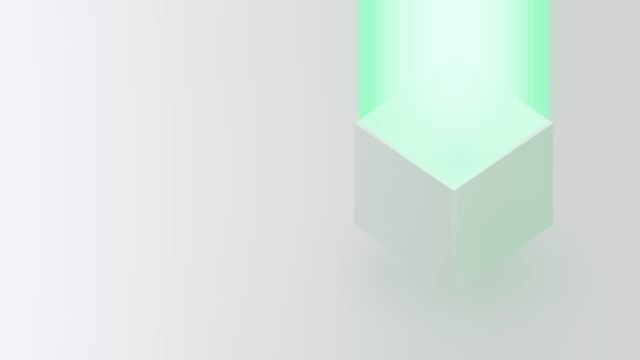
Give the GLSL for this background, as a Shadertoy shader.

```glsl
#define CUBE_CENTER vec2(1.2605, 0.658)
#define HALF_WIDTH 0.276
#define HALF_DEPTH 0.188
#define SIDE_HEIGHT 0.283
#define BEAM_HALF 0.264
#define BEAM_SOFTNESS 0.011
#define RIM_WIDTH 0.013
#define GREEN vec3(0.61, 0.98, 0.77)
#define MINT vec3(0.81, 0.99, 0.90)
#define PALE vec3(0.90, 1.00, 0.96)

float blob(vec2 p, vec2 center, vec2 radius) {
    vec2 d = (p - center) / radius;
    return exp(-dot(d, d));
}

// Studio wall: cool white on the left, neutral grey on the right
vec3 backdrop(vec2 p) {
    float x = p.x + 0.10 * (p.y - 0.5) * (p.y - 0.5);
    vec3 col = mix(vec3(0.957, 0.957, 0.976), vec3(0.895, 0.899, 0.899), smoothstep(-0.05, 0.72, x));
    col = mix(col, vec3(0.825, 0.833, 0.828), smoothstep(0.45, 1.50, x));
    return col - vec3(0.022, 0.008, 0.016) * blob(p, vec2(1.25, 0.0), vec2(0.42, 0.22));
}

// Soft green shadow spilling below the cube
vec3 addShadow(vec3 col, vec2 p) {
    col = mix(col, vec3(0.70, 0.80, 0.73), 0.75 * blob(p, vec2(1.34, 0.25), vec2(0.20, 0.13)));
    return mix(col, vec3(0.76, 0.80, 0.775), 0.55 * blob(p, vec2(1.16, 0.25), vec2(0.17, 0.11)));
}

// Light column with saturated borders and a pale core
vec3 addBeam(vec3 col, vec2 q) {
    float u = abs(q.x);
    float above = smoothstep(-0.01, 0.02, q.y);
    float t = u / BEAM_HALF;
    vec3 light = mix(PALE, MINT, smoothstep(0.15, 0.68, t));
    light = mix(light, GREEN, smoothstep(0.55, 0.96, t));
    float body = 1.0 - smoothstep(-BEAM_SOFTNESS, BEAM_SOFTNESS, u - BEAM_HALF);
    float halo = 0.16 * exp(-max(u - BEAM_HALF, 0.0) / 0.03) * smoothstep(-0.08, 0.15, q.y);
    col = mix(col, GREEN, halo);
    return mix(col, light, body * above);
}

// Two vertical faces, with the green bounce strongest on the right
vec3 sideColor(vec2 q) {
    float down = clamp(-q.y / (HALF_DEPTH + SIDE_HEIGHT), 0.0, 1.0);
    float across = clamp(abs(q.x) / HALF_WIDTH, 0.0, 1.0);
    vec3 left = mix(vec3(0.765, 0.822, 0.787), vec3(0.812, 0.838, 0.824), across);
    left -= 0.012 * down;
    vec3 right = mix(vec3(0.755, 0.828, 0.780), vec3(0.712, 0.826, 0.753), across);
    right -= vec3(0.025, 0.005, 0.020) * blob(q, vec2(0.11, -0.34), vec2(0.14, 0.12));
    return mix(left, right, smoothstep(-0.003, 0.003, q.x));
}

// Glowing lid with a pale rim along its near edges
vec3 topColor(vec2 q, float diamond) {
    vec3 col = mix(MINT, PALE, 0.75 * blob(q, vec2(0.0, 0.13), vec2(0.14, 0.15)));
    col = mix(col, vec3(0.76, 0.98, 0.87), 0.45 * blob(q, vec2(-0.21, 0.0), vec2(0.08)));
    col = mix(col, vec3(0.74, 0.96, 0.86), 0.35 * blob(q, vec2(0.02, -0.11), vec2(0.09, 0.05)));
    float inset = -diamond;
    float nearSide = 1.0 - smoothstep(-0.02, 0.025, q.y);
    float rim = nearSide * (1.0 - smoothstep(0.4 * RIM_WIDTH, RIM_WIDTH, inset));
    vec3 rimColor = mix(vec3(0.84, 0.97, 0.90), vec3(0.87, 0.90, 0.88), smoothstep(0.08, 0.27, abs(q.x)));
    return mix(col, rimColor, rim);
}

void mainImage(out vec4 fragColor, in vec2 fragCoord) {
    vec2 p = fragCoord / iResolution.y;
    vec2 q = p - CUBE_CENTER;
    float aa = 1.2 / iResolution.y;
    float u = abs(q.x);

    vec3 col = addShadow(backdrop(p), p);
    col = addBeam(col, q);

    // Side faces dissolve slightly toward the lowest corner
    float frontEdge = -HALF_DEPTH * (1.0 - u / HALF_WIDTH);
    float lower = frontEdge - SIDE_HEIGHT;
    float bottomSoft = mix(0.018, 0.003, smoothstep(0.0, 0.7, u / HALF_WIDTH));
    float sides = smoothstep(-bottomSoft, bottomSoft, q.y - lower);
    sides *= 1.0 - smoothstep(-aa, aa, u - HALF_WIDTH);
    sides *= 1.0 - smoothstep(-aa, aa, q.y - frontEdge);
    col = mix(col, sideColor(q), sides);

    // Diamond distance, softened at the far corner inside the light
    float slope = length(vec2(HALF_WIDTH, HALF_DEPTH)) / (HALF_WIDTH * HALF_DEPTH);
    float diamond = (u / HALF_WIDTH + abs(q.y) / HALF_DEPTH - 1.0) / slope;
    float soft = aa + 0.010 * smoothstep(0.03, 0.18, q.y);
    float lid = 1.0 - smoothstep(-soft, soft, diamond);
    col = mix(col, topColor(q, diamond), lid);

    // Faint highlight on the front vertical edge
    float crease = exp(-u / 0.005) * sides * smoothstep(-0.42, -0.19, q.y);
    col += 0.035 * crease;

    fragColor = vec4(clamp(col, 0.0, 1.0), 1.0);
}
```
